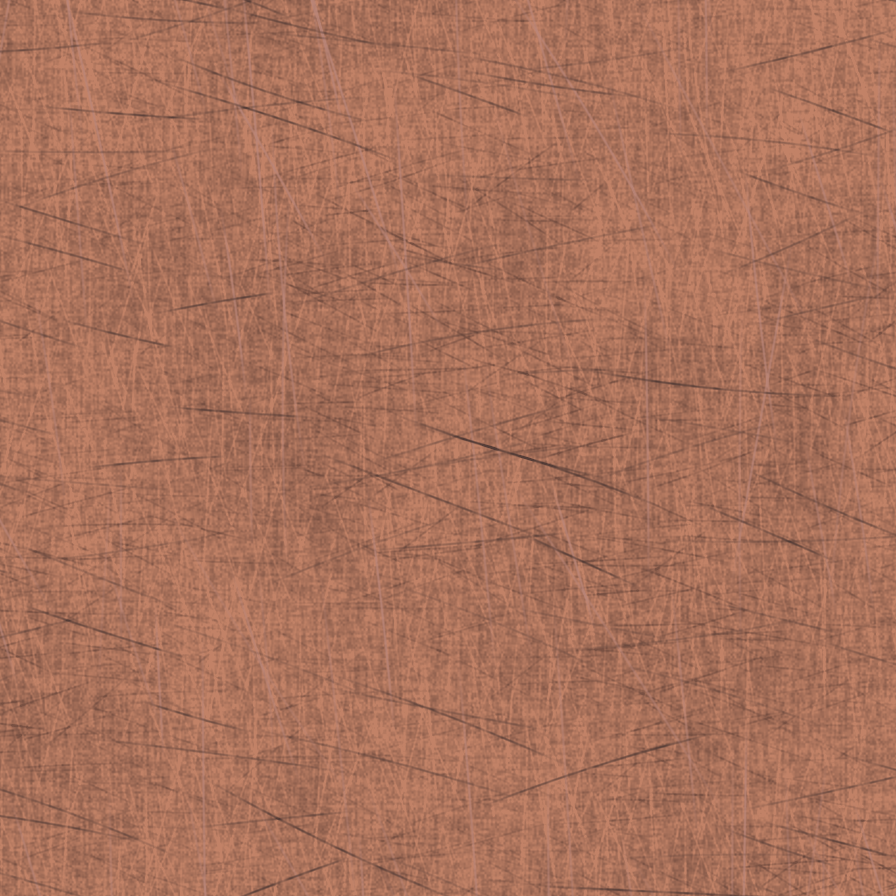
Give the GLSL for this texture, as a WebGL 1 fragment shader.

```glsl
precision highp float;
// Brushed copper sheet with woven grain and fine dark and pale scratches.

uniform vec2 u_resolution;

const vec3 SHADE = vec3(0.50, 0.335, 0.275);
const vec3 COPPER = vec3(0.745, 0.50, 0.395);
const vec3 PINK = vec3(0.73, 0.525, 0.475);
const vec3 SOOT = vec3(0.27, 0.20, 0.19);

float hash(vec2 p) {
  return fract(sin(dot(p, vec2(12.9898, 78.233))) * 43758.5453);
}

float noise(vec2 p) {
  vec2 i = floor(p);
  vec2 f = fract(p);
  f = f * f * (3.0 - 2.0 * f);
  float low = mix(hash(i), hash(i + vec2(1.0, 0.0)), f.x);
  float high = mix(hash(i + vec2(0.0, 1.0)), hash(i + 1.0), f.x);
  return mix(low, high, f.y);
}

float fbm(vec2 p) {
  float sum = 0.0;
  float amp = 0.5;
  for (int i = 0; i < 4; i++) {
    sum += amp * noise(p);
    p = p * 2.1 + 7.3;
    amp *= 0.5;
  }
  return sum / 0.9375;
}

vec2 rotate(vec2 p, float angle) {
  float c = cos(angle);
  float s = sin(angle);
  return vec2(c * p.x + s * p.y, c * p.y - s * p.x);
}

// One tapered, slightly bent scratch in some of the cells of a turned grid.
float scratchLayer(vec2 p, float angle, vec2 cell, float share, float width, float seed) {
  vec2 q = rotate(p, angle) / cell + seed * 3.7;
  float row = floor(q.y);
  q.x += hash(vec2(row, seed)) * 9.0;
  vec2 id = vec2(floor(q.x), row) + seed * 17.0;
  float along = fract(q.x) * 2.0 - 1.0;
  float reach = mix(0.35, 1.0, hash(id + 1.3));
  float slope = (hash(id + 2.7) - 0.5) * 0.45;
  float bend = (hash(id + 4.1) - 0.5) * 0.25;
  float center = 0.5 + (hash(id + 5.9) - 0.5) * 0.35;
  float line = center + slope * along + bend * along * along;
  float dist = abs(fract(q.y) - line) * cell.y;
  float taper = 1.0 - smoothstep(reach * 0.4, reach, abs(along));
  float strength = step(hash(id + 8.3), share) * mix(0.35, 1.0, hash(id + 9.7));
  return (1.0 - smoothstep(0.0, width, dist)) * taper * strength;
}

// Several layers whose directions spread around a main angle.
float scratches(vec2 p, float angle, float spread, vec2 cell, float share, float width, float seed) {
  float sum = 0.0;
  for (int i = 0; i < 13; i++) {
    float n = float(i) + seed;
    float turn = (hash(vec2(n, 3.1)) + hash(vec2(n, 6.7)) - 1.0) * spread;
    sum += scratchLayer(p, angle + turn, cell, share, width, n);
  }
  return sum;
}

// Fine threads running up and across, with speckle and soft clouds.
float grain(vec2 p) {
  float upright = noise(p * vec2(340.0, 38.0)) - 0.5;
  float across = noise(p * vec2(45.0, 310.0) + 31.0) - 0.5;
  float speckle = noise(p * vec2(430.0, 390.0) + 57.0) - 0.5;
  float cloud = fbm(p * vec2(9.0, 7.0) + 11.0) - 0.5;
  return upright * 0.45 + across * 0.36 + speckle * 0.55 + cloud * 0.5;
}

void main() {
  float side = min(u_resolution.x, u_resolution.y);
  vec2 p = gl_FragCoord.xy / side;
  float thin = max(0.0021, 1.05 / side);
  float wear = smoothstep(0.3, 0.7, fbm(p * 5.0 + 23.0));
  float broken = 0.4 + 0.9 * noise(p * 120.0 + 5.0);

  // Dense hairlines: dark ones lie flat, pale ones stand up.
  float darkHair = scratches(p, -0.05, 0.8, vec2(0.22, 0.032), 0.5, thin, 1.0);
  float paleHair = scratches(p, 1.6, 0.5, vec2(0.28, 0.028), 0.55, thin, 21.0);
  float tone = 0.68 + grain(p);
  tone -= darkHair * broken * mix(0.25, 0.6, wear);
  tone += paleHair * 0.36;
  vec3 color = mix(SHADE, COPPER, clamp(tone, -0.12, 1.06));

  // Sparse long marks over the hairlines.
  float pale = scratches(p, 1.65, 0.55, vec2(0.5, 0.09), 0.22, thin * 1.15, 41.0);
  float dark = scratches(p, -0.05, 0.6, vec2(0.38, 0.10), 0.2, thin * 1.1, 61.0);
  color = mix(color, PINK, min(pale * 0.8, 0.85));
  color = mix(color, SOOT, min(dark * broken * 0.65, 0.85));

  gl_FragColor = vec4(color, 1.0);
}
```
